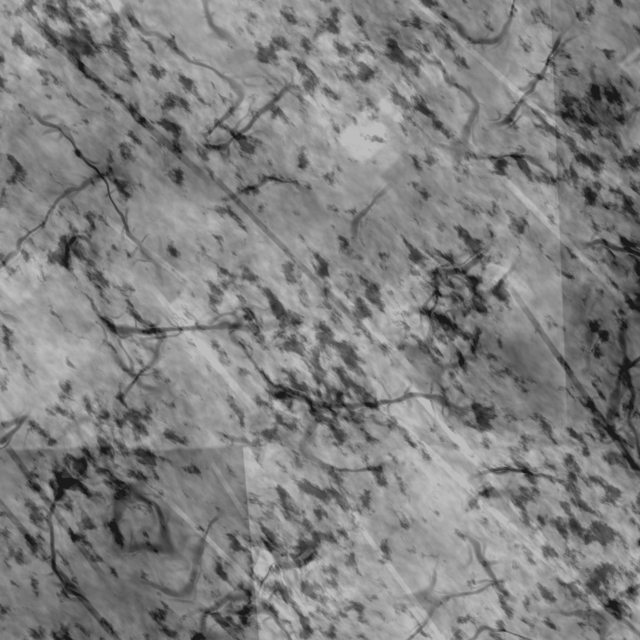
Give the GLSL for this texture, as a WebGL 2 fragment shader.

```glsl
#version 300 es
precision highp float;

uniform vec2 u_resolution;
out vec4 fragColor;

float hash(vec2 cell) {
    uvec2 q = uvec2(ivec2(cell)) * uvec2(1597u, 7919u);
    uint n = (q.x ^ (q.y << 7u) ^ (q.y >> 3u)) * 48271u;
    n = (n ^ (n >> 15u)) * 31337u;
    n = (n ^ (n >> 13u)) * 69621u;
    return float((n ^ (n >> 16u)) & 65535u) / 65536.0;
}

float cornerSlope(vec2 cell, vec2 offset) {
    float angle = 6.2832 * hash(cell);
    return dot(vec2(cos(angle), sin(angle)), offset);
}

// Gradient noise, roughly -1 to 1
float noise(vec2 p) {
    vec2 i = floor(p), f = fract(p);
    vec2 u = f * f * f * (f * (f * 6.0 - 15.0) + 10.0);
    vec2 e = vec2(1.0, 0.0);
    float low = mix(cornerSlope(i, f), cornerSlope(i + e, f - e), u.x);
    float high = mix(cornerSlope(i + e.yx, f - e.yx), cornerSlope(i + 1.0, f - 1.0), u.x);
    return 1.4 * mix(low, high, u.y);
}

float fbm(vec2 p, int octaves) {
    float sum = 0.0, amplitude = 0.5;
    for (int i = 0; i < octaves; i++) {
        sum += amplitude * noise(p);
        p = mat2(1.6, 1.2, -1.2, 1.6) * p + 11.3;
        amplitude *= 0.52;
    }
    return sum;
}

float ridge(float value, float width) {
    return 1.0 - smoothstep(0.15 * width, width, abs(value));
}

float step2(float edge, float x, float blur) {
    return smoothstep(edge - blur, edge + blur, x);
}

// Exposure differences between overlapping survey frames
float frameTone(vec2 p, float blur) {
    float wobble = 0.008 * noise(p * 14.0);
    float left = 1.0 - step2(0.32 + 0.085 * (1.0 - p.y), p.x, blur);
    float right = step2(0.86 + 0.04 * (1.0 - p.y), p.x, blur);
    float bottom = 1.0 - step2(0.3 + wobble, p.y, 2.0 * blur);
    float upperRight = right * smoothstep(0.3, 0.4, p.y + 2.0 * wobble);
    return left * mix(0.02, -0.11, bottom) - 0.11 * upperRight
         + 0.05 * bottom * (1.0 - left);
}

// Pale and dull land parcels on a jittered, slanted grid
float parcels(vec2 q, float blur) {
    vec2 cell = floor(q), f = fract(q) - 0.5;
    vec2 halfSize = 0.18 + 0.28 * vec2(hash(cell + 31.0), hash(cell + 57.0));
    vec2 d = abs(f) - halfSize;
    float inside = 1.0 - smoothstep(-blur, blur, max(d.x, d.y));
    return inside * (hash(cell + 83.0) - 0.35) * step(0.45, hash(cell + 9.0));
}

// Straight tracks running down to the right
float tracks(vec2 p, float blur) {
    float sum = 0.0;
    for (int i = 0; i < 16; i++) {
        vec2 seed = vec2(float(i), 5.0);
        vec2 mid = vec2(hash(seed), hash(seed + 40.0));
        float angle = -0.83 + 0.4 * (hash(seed + 70.0) - 0.5);
        vec2 dir = vec2(cos(angle), sin(angle)), d = p - mid;
        float reach = 0.1 + 0.25 * hash(seed + 90.0);
        float width = 0.001 + 0.003 * hash(seed + 110.0);
        float across = abs(dot(d, vec2(-dir.y, dir.x)));
        float line = 1.0 - smoothstep(width, width + 2.0 * blur, across);
        line *= 1.0 - smoothstep(0.6 * reach, reach, abs(dot(d, dir)));
        sum += line * (hash(seed + 130.0) > 0.3 ? 0.09 : -0.13);
    }
    return sum;
}

// Winding channels with short feathery side gullies
float channels(vec2 p, vec2 shift, float scale) {
    float course = noise(p * scale + shift);
    float present = smoothstep(-0.1, 0.25, noise(p * 5.0 - shift));
    float gully = ridge(noise(p * 27.0 + shift), 0.2);
    float bank = 1.0 - smoothstep(0.02, 0.22, abs(course));
    return present * max(ridge(course, 0.011 * scale), 0.65 * gully * bank);
}

void main() {
    float side = min(u_resolution.x, u_resolution.y);
    vec2 p = gl_FragCoord.xy / side;
    float blur = max(0.0018, 1.0 / side);

    vec2 bend = vec2(fbm(p * 6.0 + 3.0, 4), fbm(p * 6.0 + 29.0, 4));
    vec2 warped = p + 0.05 * bend;
    vec2 slanted = mat2(0.7, 0.72, -0.72, 0.7) * (p + 0.015 * bend);
    vec2 grain = slanted * vec2(0.55, 1.0);

    // Broad ground tone
    float tone = 0.575 + frameTone(p, blur) + 0.2 * fbm(p * 3.5 + 8.0, 3);
    tone += 0.18 * fbm(grain * 13.0, 4);
    tone += 0.2 * parcels(slanted * vec2(9.0, 13.0), 0.04) * smoothstep(0.3, 0.6, p.y);
    float basin = length((warped - vec2(0.78, 0.41)) * vec2(1.0, 1.2));
    tone -= 0.09 * (1.0 - smoothstep(0.08, 0.11, basin));

    // Scrub clumps and fine grain
    float cover = fbm(warped * 5.0 + 51.0, 3);
    float clumps = fbm(grain * 42.0 + 19.0, 4) + 0.6 * cover;
    tone -= 0.3 * smoothstep(0.03, 0.45, clumps);
    tone += (0.17 + 0.2 * cover) * fbm(grain * 75.0 + 7.0, 3);

    tone += tracks(p, blur);
    tone -= 0.25 * channels(warped, vec2(2.7, 14.3), 4.5);
    tone -= 0.18 * channels(warped, vec2(37.1, 6.4), 8.0);

    fragColor = vec4(vec3(clamp(tone, 0.1, 0.74)), 1.0);
}
```
